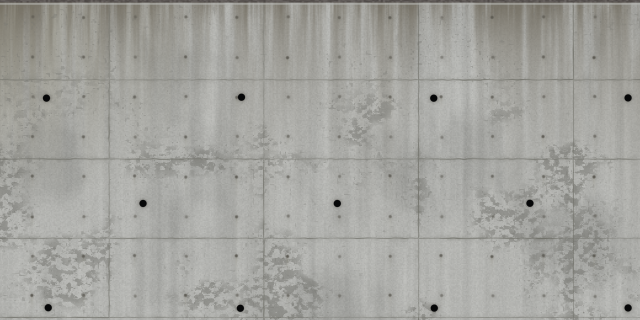
Reproduce this texture procedurally as a Shadertoy shader.

```glsl
// Weathered cast concrete wall: panel seams, nail marks, staggered tie holes and top stains.

// Lengths are in canvas heights
#define PANEL_SIZE vec2(0.4836, 0.2475)
#define PANEL_ORIGIN vec2(0.341, 0.008)
#define NAIL_STEP vec2(0.1597, 0.1243)
#define NAIL_ORIGIN vec2(0.1016, 0.0755)
#define HOLE_STEP vec2(0.604, 0.3275)
#define HOLE_ORIGIN vec2(0.148, 0.038)
#define SEAM_HALF_WIDTH 0.0018
#define NAIL_RADIUS 0.0046
#define HOLE_RADIUS 0.0112
#define STAIN_AMOUNT 0.72
#define GRIME_AMOUNT 0.55
#define GRAIN_AMOUNT 0.045

const vec3 CONCRETE_LIGHT = vec3(0.705, 0.708, 0.695);
const vec3 CONCRETE_DARK = vec3(0.645, 0.648, 0.635);
const vec3 TAN_WASH = vec3(0.58, 0.57, 0.51);
const vec3 STAIN = vec3(0.40, 0.375, 0.32);
const vec3 GRIME = vec3(0.46, 0.46, 0.44);
const vec3 SEAM = vec3(0.44, 0.44, 0.41);
const vec3 NAIL = vec3(0.33, 0.32, 0.29);
const vec3 HOLE = vec3(0.025, 0.027, 0.03);
const vec3 TOP_EDGE = vec3(0.36, 0.34, 0.33);

float hash(vec2 p) {
    vec3 q = fract(p.xyx * 0.1031);
    q += dot(q, q.yzx + 33.33);
    return fract((q.x + q.y) * q.z);
}

float noise(vec2 p) {
    vec2 i = floor(p), f = fract(p);
    f = f * f * (3.0 - 2.0 * f);
    return mix(mix(hash(i), hash(i + vec2(1, 0)), f.x),
               mix(hash(i + vec2(0, 1)), hash(i + vec2(1, 1)), f.x), f.y);
}

float fbm(vec2 p) {
    float sum = 0.0, amp = 0.533;
    for (int i = 0; i < 4; i++) {
        sum += amp * noise(p);
        p = p * 2.03 + 17.3;
        amp *= 0.5;
    }
    return sum;
}

// Antialiased coverage of a shape whose edge lies at radius r
float cover(float d, float r, float px) {
    return 1.0 - smoothstep(r - px, r + px, d);
}

void mainImage(out vec4 fragColor, in vec2 fragCoord) {
    vec2 p = fragCoord / iResolution.y;
    float px = 0.7 / iResolution.y;
    float depth = 1.0 - p.y;

    // Seam distances, measured across each panel border
    vec2 grid = (p - PANEL_ORIGIN) / PANEL_SIZE;
    vec2 line = round(grid);
    vec2 wobble = 0.002 * (vec2(noise(p.yx * 60.0), noise(p * 60.0 + 9.0)) - 0.5);
    vec2 seamDist = abs((grid - line) * PANEL_SIZE + wobble);

    // Concrete body: clouds, faint vertical runs and grain
    float cloud = fbm(p * vec2(6.0, 4.0) + 3.0);
    float runs = fbm(p * vec2(48.0, 1.6) + 41.0);
    vec3 col = mix(CONCRETE_DARK, CONCRETE_LIGHT, smoothstep(0.25, 0.6, cloud));
    col += 0.10 * (runs - 0.5);
    col += GRAIN_AMOUNT * (noise(p * 260.0) - 0.5);

    // Tan wash over the upper left
    float wash = smoothstep(0.8, 0.0, p.x) * smoothstep(0.3, 0.95, p.y);
    col = mix(col, TAN_WASH, 0.55 * wash * smoothstep(0.25, 0.65, runs));

    // Brown streaks running down from the top
    float streak = fbm(p * vec2(42.0, 2.5) + 5.0);
    float broad = noise(vec2(p.x * 5.0 + 2.0, p.y * 1.5));
    float stain = smoothstep(0.36, 0.78, 0.62 * streak + 0.42 * broad);
    stain *= exp(-depth * mix(9.0, 3.5, broad));
    stain += 0.22 * exp(-depth * 16.0) * smoothstep(0.3, 0.6, streak);
    col = mix(col, STAIN, STAIN_AMOUNT * clamp(stain, 0.0, 1.0));

    // Speckled grey grime in patches, denser beside upright seams
    float region = fbm(p * vec2(4.5, 6.0) + 23.0);
    region += 0.13 * exp(-seamDist.x * 28.0) + 0.05 * smoothstep(0.7, 0.35, p.y);
    float patches = smoothstep(0.53, 0.74, region) * smoothstep(0.85, 0.6, p.y);
    float speckle = smoothstep(0.42, 0.62, fbm(p * vec2(65.0, 80.0)));
    col = mix(col, GRIME, GRIME_AMOUNT * patches * speckle);
    float pits = smoothstep(0.80, 0.95, noise(p * 130.0 + 7.0));
    col = mix(col, GRIME, 0.35 * pits * smoothstep(0.35, 0.65, region));

    // Seams: worn lines with a soft dirty margin
    vec2 wear = vec2(hash(vec2(line.x, floor(grid.y)) + 31.0),
                     hash(vec2(floor(grid.x), line.y) + 57.0));
    wear = mix(vec2(0.5), vec2(0.95), wear);
    wear *= 0.65 + 0.6 * vec2(noise(p.yx * 24.0), noise(p * 24.0));
    vec2 core = vec2(cover(seamDist.x, SEAM_HALF_WIDTH, px),
                     cover(seamDist.y, SEAM_HALF_WIDTH, px));
    vec2 margin = 0.28 * exp(-seamDist / 0.006) * (0.4 + speckle);
    vec2 seam = clamp(wear * max(core * 0.85, margin), 0.0, 1.0);
    col = mix(col, SEAM, max(seam.x, seam.y));

    // Nail marks with uneven strength and short drips
    vec2 nailId = round((p - NAIL_ORIGIN) / NAIL_STEP);
    vec2 nailPos = p - NAIL_ORIGIN - nailId * NAIL_STEP;
    float nailAge = hash(nailId + 71.0);
    nailPos += 0.004 * (vec2(nailAge, hash(nailId + 13.0)) - 0.5);
    float nailDist = length(nailPos);
    float drip = exp(-abs(nailPos.x) / 0.004) * smoothstep(0.0, -0.008, nailPos.y)
               * exp(min(nailPos.y, 0.0) / 0.025);
    col = mix(col, TAN_WASH, 0.5 * nailAge * drip);
    col = mix(col, NAIL, 0.22 * exp(-nailDist / 0.007));
    col = mix(col, NAIL, mix(0.35, 0.85, nailAge) * cover(nailDist, NAIL_RADIUS, 1.4 * px));

    // Tie holes, every other row shifted by half a step
    float holeRow = round((p.y - HOLE_ORIGIN.y) / HOLE_STEP.y);
    float holeX = p.x - HOLE_ORIGIN.x - 0.5 * mod(holeRow, 2.0) * HOLE_STEP.x;
    vec2 holeId = vec2(round(holeX / HOLE_STEP.x), holeRow);
    vec2 holePos = vec2(holeX, p.y - HOLE_ORIGIN.y) - holeId * HOLE_STEP;
    holePos += 0.007 * (vec2(hash(holeId + 91.0), hash(holeId + 19.0)) - 0.5);
    float holeDist = length(holePos);
    col = mix(col, NAIL, 0.35 * exp(-max(holeDist - HOLE_RADIUS, 0.0) / 0.005));
    col = mix(col, HOLE, cover(holeDist, HOLE_RADIUS, px));

    // Pale lip and dark edge along the top
    col = mix(col, CONCRETE_LIGHT, 0.6 * cover(abs(p.y - 0.988), 0.003, px));
    vec3 edge = TOP_EDGE + 0.12 * (noise(p * 150.0) - 0.5);
    col = mix(col, edge, smoothstep(0.992 - px, 0.992 + px, p.y));

    fragColor = vec4(clamp(col, 0.0, 1.0), 1.0);
}
```
